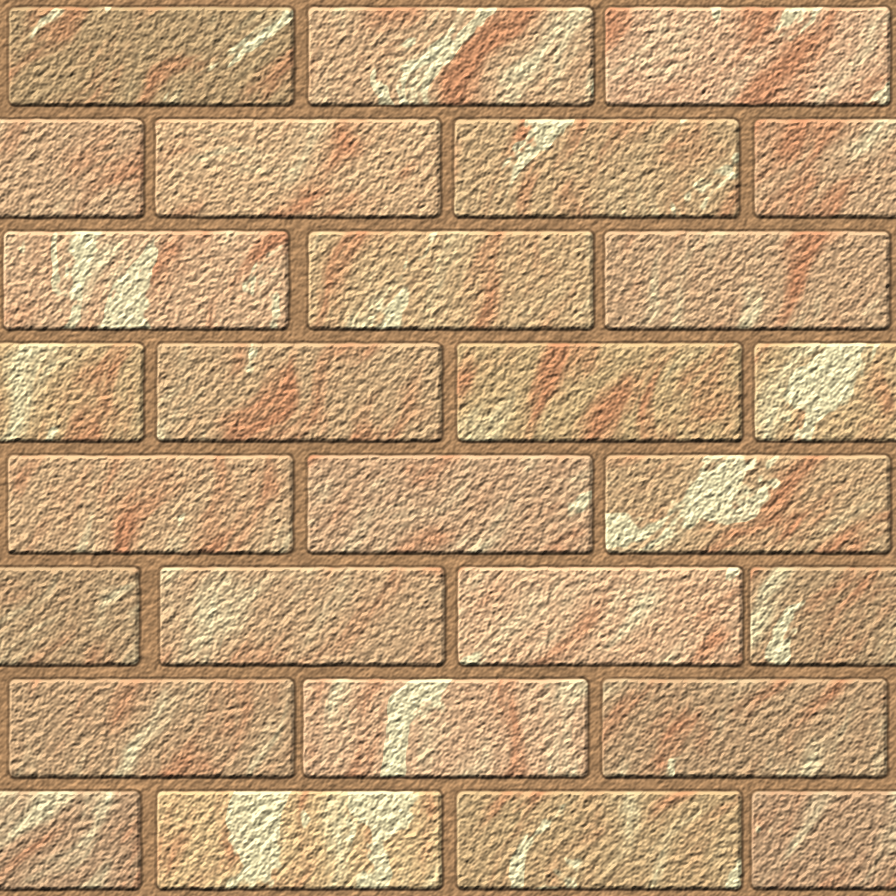
This texture is drawn by a WebGL 1 fragment shader. Its source:

```glsl
precision highp float;
// Weathered sandstone brick wall in running bond, with marbled stone and rough relief.

uniform vec2 u_resolution;

vec2 hash2(vec2 p) {
  p = vec2(dot(p, vec2(127.1, 311.7)), dot(p, vec2(269.5, 183.3)));
  return fract(sin(p) * 43758.5);
}

float cornerSlope(vec2 cell, vec2 corner, vec2 f) {
  return dot(hash2(cell + corner) * 2.0 - 1.0, f - corner);
}

float gradientNoise(vec2 p) {
  vec2 i = floor(p), f = fract(p);
  vec2 u = f * f * f * (f * (f * 6.0 - 15.0) + 10.0);
  return mix(
    mix(cornerSlope(i, vec2(0.0, 0.0), f), cornerSlope(i, vec2(1.0, 0.0), f), u.x),
    mix(cornerSlope(i, vec2(0.0, 1.0), f), cornerSlope(i, vec2(1.0, 1.0), f), u.x), u.y);
}

// Octaves keep their axes, so stretched input gives long streaks.
float fbm(vec2 p) {
  float sum = 0.0, amplitude = 1.0;
  for (int i = 0; i < 5; i++) {
    sum += amplitude * gradientNoise(p);
    p = p * 2.03 + 3.7;
    amplitude *= 0.55;
  }
  return sum;
}

// Position relative to the brick centre (xy) and brick index (zw).
vec4 brickCell(vec2 p) {
  vec2 grid = p * vec2(3.0, 8.0);
  float row = floor(grid.y);
  grid.x += 0.5 * mod(row + 1.0, 2.0);
  vec2 id = vec2(mod(floor(grid.x), 3.0), row);
  vec2 local = (fract(grid) - 0.5) / vec2(3.0, 8.0);
  local.x -= (hash2(id + 31.0).x - 0.5) * 0.009;
  return vec4(local, id);
}

// Signed distance to the rounded brick outline, negative inside.
float brickEdge(vec2 p) {
  vec2 local = brickCell(p).xy;
  vec2 d = abs(local) - vec2(0.159, 0.0546) + 0.007;
  float box = length(max(d, 0.0)) + min(max(d.x, d.y), 0.0) - 0.007;
  return box + 0.0015 * gradientNoise(p * 60.0);
}

// Brick faces raised above the mortar, with grain drawn out along the rising diagonal.
float relief(vec2 p) {
  float face = 1.0 - smoothstep(-0.004, 0.002, brickEdge(p));
  vec2 g = vec2(p.x + p.y, 1.35 * (p.y - p.x)) * 0.7;
  float grain = gradientNoise(g * 98.0) + 0.55 * gradientNoise(g * 205.0 + 9.0);
  return 1.35 * face + grain * mix(0.65, 1.2, face);
}

// Marbled stone: slanted, warped streaks and ragged pale patches.
vec3 stoneColor(vec2 local, vec2 id) {
  vec2 seed = hash2(id + 5.0), tone = hash2(id + 17.0);
  float slant = mix(0.6, 1.25, tone.x);
  vec2 along = vec2(cos(slant), sin(slant));
  vec2 bend = vec2(gradientNoise(local * 10.0 + seed * 30.0),
                   gradientNoise(local * 10.0 + seed.yx * 50.0));
  vec2 w = local + 0.05 * bend;
  vec2 q = vec2(dot(w, vec2(along.y, -along.x)) * 19.0, dot(w, along) * 5.0) + seed * 40.0;

  float vein = fbm(q);
  float ragged = 0.12 * gradientNoise(local * 80.0 + seed * 9.0);
  float patchField = fbm(q * 0.55 + 7.0) + ragged - mix(0.12, 0.55, seed.y);

  vec3 cream = vec3(0.91, 0.88, 0.70);
  vec3 stone = mix(vec3(0.78, 0.67, 0.48), vec3(0.79, 0.64, 0.50), seed.x);
  stone *= mix(0.88, 1.06, tone.y);
  stone = mix(stone, vec3(0.73, 0.49, 0.35), 0.75 * smoothstep(0.0, 0.6, vein));
  stone = mix(stone, cream, 0.65 * smoothstep(0.05, 0.6, -vein));
  return mix(stone, cream, 0.8 * smoothstep(0.0, 0.06, patchField));
}

void main() {
  vec2 p = gl_FragCoord.xy / u_resolution;
  vec4 cell = brickCell(p);
  float edge = brickEdge(p);

  // Base colours of mortar and brick
  vec3 mortar = vec3(0.67, 0.52, 0.37) * (1.0 + 0.15 * gradientNoise(p * 30.0));
  float face = 1.0 - smoothstep(-0.001, 0.001, edge);
  vec3 color = mix(mortar, stoneColor(cell.xy, cell.zw), face);

  // Light from the upper left, by slopes of the relief
  float e = 0.0013, h = relief(p);
  vec2 slope = vec2(relief(p + vec2(e, 0.0)), relief(p + vec2(0.0, e))) - h;
  float light = 1.0 - 1.4 * dot(slope, vec2(-0.5, 0.87));
  color *= clamp(light, 0.25, 1.35);

  // Dark crevice around each brick
  color *= 1.0 - 0.35 * (1.0 - smoothstep(0.0, 0.003, abs(edge - 0.001)));

  gl_FragColor = vec4(color, 1.0);
}
```
